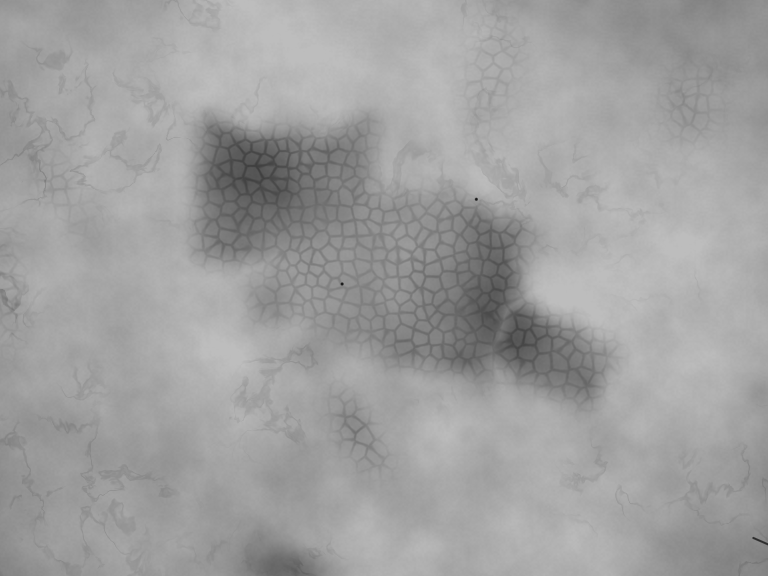
A WebGL 2 fragment shader for this texture:

```glsl
#version 300 es
precision highp float;

#define SKIN_TONE 0.672
#define SKIN_MOTTLE 0.21
#define LESION_DEPTH 0.165
#define CELL_DENSITY 42.0
#define CELL_CONTRAST 0.105
#define WISP_CONTRAST 0.055
#define GRAIN 0.016

uniform vec2 u_resolution;
out vec4 fragColor;

float hash(vec2 p) {
    return fract(sin(dot(p, vec2(127.1, 311.7))) * 43758.545);
}

vec2 hash2(vec2 p) {
    return vec2(hash(p), hash(p + 57.3));
}

float noise(vec2 p) {
    vec2 i = floor(p), f = fract(p);
    f = f * f * (3.0 - 2.0 * f);
    return mix(mix(hash(i), hash(i + vec2(1, 0)), f.x),
               mix(hash(i + vec2(0, 1)), hash(i + vec2(1, 1)), f.x), f.y);
}

float fbm(vec2 p) {
    float sum = 0.0, amp = 0.5;
    for (int i = 0; i < 5; i++) {
        sum += amp * noise(p);
        p = mat2(1.6, 1.2, -1.2, 1.6) * p + 7.1;
        amp *= 0.5;
    }
    return sum;
}

vec2 rotate(vec2 p, float a) {
    float c = cos(a), s = sin(a);
    return vec2(c * p.x + s * p.y, c * p.y - s * p.x);
}

// Soft elliptical patch
float spot(vec2 p, vec2 centre, vec2 size, float angle) {
    vec2 q = rotate(p - centre, angle) / size;
    return exp(-0.5 * dot(q, q));
}

float boxDistance(vec2 p, vec2 centre, vec2 halfSize, float angle) {
    vec2 d = abs(rotate(p - centre, angle)) - halfSize;
    return length(max(d, 0.0)) + min(max(d.x, d.y), 0.0);
}

float segmentDistance(vec2 p, vec2 a, vec2 b) {
    vec2 d = b - a;
    return length(p - a - d * clamp(dot(p - a, d) / dot(d, d), 0.0, 1.0));
}

// Gap between the two nearest cell centres: zero on the walls
float cellWall(vec2 p) {
    vec2 cell = floor(p);
    float near = 9.0, next = 9.0;
    for (int y = -1; y <= 1; y++)
        for (int x = -1; x <= 1; x++) {
            vec2 c = cell + vec2(x, y);
            float d = length(c + 0.1 + 0.8 * hash2(c) - p);
            next = min(next, max(near, d));
            near = min(near, d);
        }
    return next - near;
}

void main() {
    vec2 p = gl_FragCoord.xy / u_resolution.y;
    vec2 warp = vec2(fbm(p * 9.0), fbm(p * 9.0 + 31.0)) - 0.48;
    vec2 q = p + 0.055 * warp;

    // Mottled skin
    float tone = SKIN_TONE + SKIN_MOTTLE * (fbm(p * 5.0 + 3.0) - 0.49);
    tone += 0.09 * (fbm(p * 19.0) - 0.48);
    tone += 0.04 * spot(p, vec2(0.40, 0.90), vec2(0.25, 0.10), 0.0);
    tone += 0.04 * spot(p, vec2(0.20, 0.62), vec2(0.10, 0.20), 0.0);
    tone += 0.04 * spot(p, vec2(1.04, 0.53), vec2(0.08, 0.08), 0.0);
    tone -= 0.045 * spot(p, vec2(1.12, 0.85), vec2(0.20, 0.12), 0.0);
    tone -= 0.13 * pow(length((p - vec2(0.667, 0.5)) / vec2(0.833)), 5.0);

    // Lesion outline
    float edge = boxDistance(q, vec2(0.50, 0.67), vec2(0.135, 0.095), 0.0);
    edge = min(edge, boxDistance(q, vec2(0.68, 0.535), vec2(0.20, 0.12), -0.32));
    edge = min(edge, boxDistance(q, vec2(0.955, 0.39), vec2(0.075, 0.03), -0.45));
    float lesion = 1.0 - smoothstep(-0.015, 0.065, edge);

    // Dense pigment
    float dark = 0.15 * spot(q, vec2(0.405, 0.715), vec2(0.065, 0.075), 0.0);
    dark += 0.10 * spot(q, vec2(0.52, 0.68), vec2(0.09, 0.07), 0.3);
    dark += 0.15 * spot(q, vec2(0.87, 0.50), vec2(0.055, 0.11), 0.2);
    dark += 0.08 * spot(q, vec2(0.94, 0.39), vec2(0.09, 0.04), -0.5);
    dark += 0.07 * spot(q, vec2(0.71, 0.365), vec2(0.10, 0.025), -0.1);
    dark -= 0.045 * spot(q, vec2(0.72, 0.54), vec2(0.08, 0.10), -0.4);
    dark -= 0.05 * spot(q, vec2(0.51, 0.50), vec2(0.06, 0.06), 0.0);
    tone -= lesion * (LESION_DEPTH + dark);

    // Outlying patches
    float island = spot(q, vec2(0.625, 0.255), vec2(0.055, 0.024), -0.95);
    float bottomPatch = spot(q, vec2(0.495, 0.01), vec2(0.055, 0.035), 0.0);
    float lowerLobe = spot(q, vec2(0.53, 0.39), vec2(0.035, 0.025), 0.0);
    tone -= 0.11 * island + 0.22 * bottomPatch + 0.11 * lowerLobe;

    // Cell network
    float wall = cellWall((p + 0.018 * warp) * CELL_DENSITY);
    float veins = 1.0 - smoothstep(0.02, 0.32, wall);
    float faint = spot(q, vec2(0.85, 0.87), vec2(0.03, 0.09), 0.0);
    faint += spot(q, vec2(1.205, 0.81), vec2(0.035, 0.045), 0.0);
    faint += spot(q, vec2(0.11, 0.68), vec2(0.03, 0.05), 0.5);
    faint += spot(q, vec2(0.015, 0.50), vec2(0.02, 0.07), 0.0);
    float network = lesion * (0.35 + 0.65 * noise(p * 11.0 + 5.0)) + 0.9 * island + 0.5 * faint;
    tone -= CELL_CONTRAST * network * (veins - 0.28) + 0.035 * faint;

    // Fine dark wisps on the skin
    float ridge = 1.0 - smoothstep(0.0, 0.05, abs(fbm(p * 16.0 + 2.0 * warp) - 0.48));
    float wispArea = smoothstep(0.45, 0.65, fbm(p * 6.0 + 17.0)) + 0.7 * faint;
    tone -= WISP_CONTRAST * ridge * wispArea * (1.0 - lesion);

    // Specks, hair and grain
    float speck = min(length(p - vec2(0.594, 0.507)), length(p - vec2(0.827, 0.654)));
    tone = mix(tone, 0.1, 1.0 - smoothstep(0.001, 0.004, speck));
    float hair = segmentDistance(p, vec2(1.308, 0.066), vec2(1.34, 0.052));
    tone = mix(tone, 0.18, 1.0 - smoothstep(0.0005, 0.003, hair));
    tone += GRAIN * (noise(p * 290.0) - 0.5);

    fragColor = vec4(vec3(clamp(tone, 0.0, 0.74)), 1.0);
}
```
